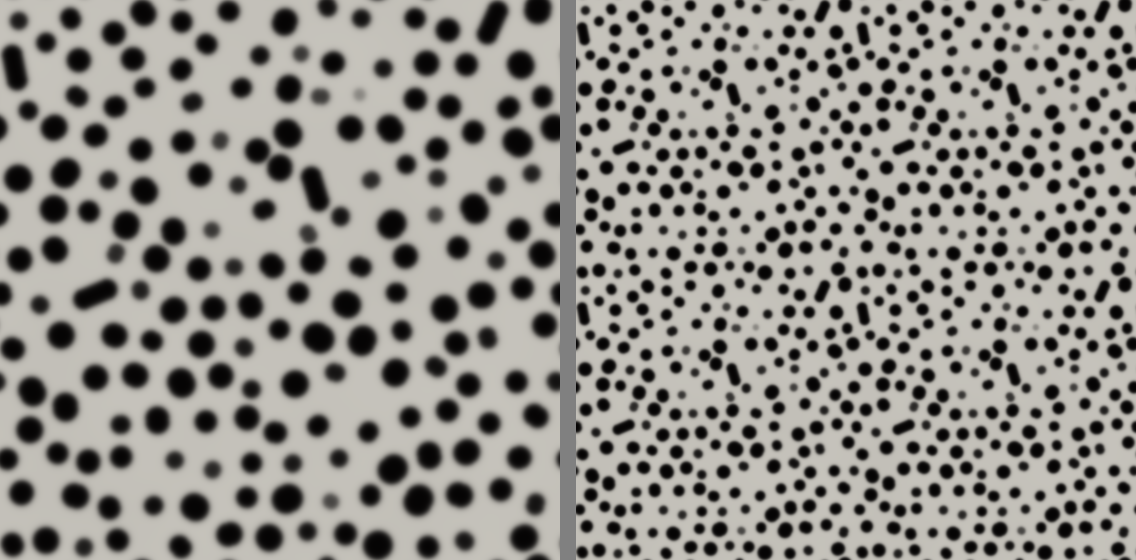
Left: one tile. Right: repeated 2 by 2.
This pattern is drawn by a Shadertoy shader. Its source:

```glsl
// Soft black spots and a few short rods, evenly but irregularly spread on warm grey; tiles on all sides.

const vec3  GROUND      = vec3(0.768, 0.757, 0.728);
const vec3  INK         = vec3(0.020, 0.015, 0.015);
const vec2  GRID        = vec2(13.0, 14.0);   // spots per canvas; rows must be even
const float JITTER      = 0.70;               // in cells
const float ROOM        = 0.97;               // wanted spacing, in cells
const float ROD_ROOM    = 0.30;               // extra spacing around rods
const float PUSH        = 0.40;               // strength of the spreading
const float RADIUS_MIN  = 0.0160;             // in canvas units from here on
const float RADIUS_MAX  = 0.0265;
const float CROWD_LOSS  = 0.0040;             // crowded spots shrink
const float FAINT_SHARE = 0.025;
const float FAINT_SIZE  = 0.0105;
const float ROD_SHARE   = 0.025;
const float ROD_RADIUS  = 0.0185;
const float ROD_HALF    = 0.0225;
const float OVAL_HALF   = 0.0035;             // slight stretch of common spots
const float SOFTNESS    = 0.0029;
const float TINT_PERIOD = 5.0;
const float TINT_AMOUNT = 0.016;
const float TAU         = 6.28319;

// Two random values in 0..1 for a whole-numbered cell
vec2 random2(vec2 cell, uint salt) {
    uvec2 v = uvec2(cell) + uvec2(salt * 101u, salt * 57u);
    v = v * 1664525u + 1013904223u;
    v.x += v.y * 1664525u;
    v.y += v.x * 1664525u;
    v ^= v >> 16u;
    v.x += v.y * 1664525u;
    v.y += v.x * 1664525u;
    v ^= v >> 16u;
    return vec2(v & 0xffffu) / 65535.0;
}

// Gradient noise that wraps after a whole number of cells
float cornerSlope(vec2 corner, vec2 p, float period) {
    float angle = TAU * random2(mod(corner, period), 7u).x;
    return dot(vec2(cos(angle), sin(angle)), p - corner);
}

float gradientNoise(vec2 p, float period) {
    vec2 i = floor(p), f = p - i;
    vec2 u = f * f * f * (f * (f * 6.0 - 15.0) + 10.0);
    float low  = mix(cornerSlope(i, p, period), cornerSlope(i + vec2(1, 0), p, period), u.x);
    float high = mix(cornerSlope(i + vec2(0, 1), p, period), cornerSlope(i + vec2(1, 1), p, period), u.x);
    return mix(low, high, u.y);
}

bool isRod(vec2 cell) {
    return random2(mod(cell, GRID), 2u).x < ROD_SHARE;
}

// Jittered point of a staggered lattice, in cells
vec2 seedPoint(vec2 cell) {
    vec2 stagger = vec2(0.5 * mod(cell.y, 2.0), 0.5);
    return cell + stagger + JITTER * (random2(mod(cell, GRID), 1u) - 0.5);
}

// Seed moved away from its neighbours; z tells how crowded it was
vec3 spreadPoint(vec2 cell, vec2 seed) {
    vec2 push = vec2(0.0);
    float crowd = 0.0;
    for (int y = -1; y <= 1; y++)
    for (int x = -1; x <= 1; x++) {
        if (x == 0 && y == 0) continue;
        vec2 other = cell + vec2(x, y);
        vec2 away = seed - seedPoint(other);
        float gap = max(length(away), 0.001);
        float lack = max(ROOM + (isRod(other) ? ROD_ROOM : 0.0) - gap, 0.0);
        push += away / gap * lack;
        crowd += lack;
    }
    return vec3(seed + PUSH * push, crowd);
}

float segmentDistance(vec2 p, vec2 halfAxis) {
    float t = dot(p, halfAxis) / max(dot(halfAxis, halfAxis), 1e-9);
    return length(p - halfAxis * clamp(t, -1.0, 1.0));
}

// Ink cover of one cell's spot at a point given in cells
float spotCover(vec2 p, vec2 cell) {
    vec2 seed = seedPoint(cell);
    if (distance(p, seed) > 1.7) return 0.0;
    vec3 spot = spreadPoint(cell, seed);
    vec2 home = mod(cell, GRID);
    vec2 size = random2(home, 3u), turn = random2(home, 4u);

    float radius = mix(RADIUS_MIN, RADIUS_MAX, size.x) - CROWD_LOSS * min(spot.z, 1.0);
    float stretch = OVAL_HALF * turn.y * turn.y;
    if (size.y < FAINT_SHARE) radius = FAINT_SIZE;
    if (isRod(cell)) { radius = ROD_RADIUS; stretch = ROD_HALF; }

    vec2 halfAxis = stretch * vec2(cos(TAU * turn.x), sin(TAU * turn.x));
    float d = segmentDistance((p - spot.xy) / GRID, halfAxis) - radius;
    float strength = smoothstep(0.006, 0.018, radius);   // small spots stay paler
    return strength / (1.0 + exp(clamp(d / SOFTNESS, -30.0, 30.0)));
}

void mainImage(out vec4 fragColor, in vec2 fragCoord) {
    vec2 uv = fragCoord / iResolution.xy;
    vec2 p = uv * GRID;

    // Overlay all nearby spots
    float bare = 1.0;
    for (int y = -2; y <= 2; y++)
    for (int x = -2; x <= 2; x++)
        bare *= 1.0 - spotCover(p, floor(p) + vec2(x, y));

    // Faint uneven tint of the ground
    vec3 ground = GROUND + TINT_AMOUNT * gradientNoise(uv * TINT_PERIOD, TINT_PERIOD);
    fragColor = vec4(mix(INK, ground, bare), 1.0);
}
```
